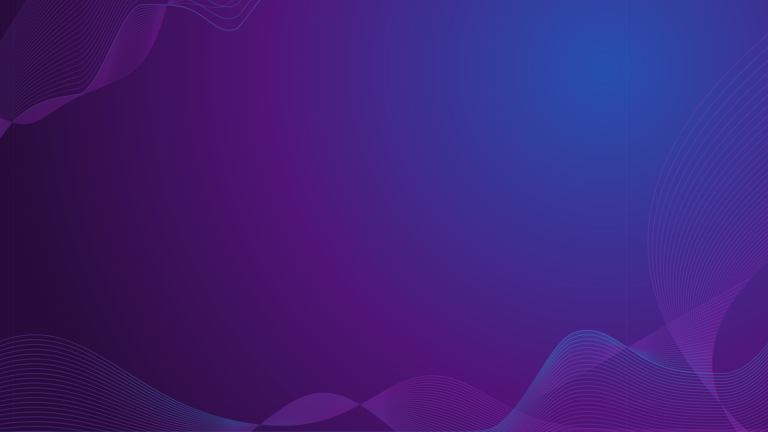
Give the GLSL for this background, as a Shadertoy shader.

```glsl
// Violet to blue radial glow framed by ribbons of fine wavy lines in three corners.

const vec2 GLOW_CENTER = vec2(1.40, 0.843);
const float MID_RADIUS = 0.78;
const float DARK_RADIUS = 1.40;
const vec3 BLUE = vec3(0.15, 0.31, 0.69);
const vec3 PURPLE = vec3(0.315, 0.08, 0.47);
const vec3 DARK = vec3(0.155, 0.045, 0.23);

const vec3 CYAN_LINE = vec3(0.22, 0.52, 0.82);
const vec3 VIOLET_LINE = vec3(0.50, 0.22, 0.72);
const vec3 MAGENTA_LINE = vec3(0.58, 0.16, 0.70);
const float LINE_WIDTH = 0.0021;

float bump(float x, float center, float width) {
    float d = (x - center) / width;
    return exp(-d * d);
}

// Coverage (x) and position across (y) of lines blended between two curves.
// toStart and toEnd are signed offsets from the first and the last curve.
vec2 ribbon(float toStart, float toEnd, float count) {
    float gap = toStart - toEnd;
    gap = gap < 0.0 ? min(gap, -1e-4) : max(gap, 1e-4);
    float n = toStart / gap * count;
    float rate = max(length(vec2(dFdx(n), dFdy(n))), 1e-4);
    float width = LINE_WIDTH * iResolution.y;
    float dist = abs(fract(n - 0.5) - 0.5) / rate;
    float line = min(width, 1.0)
        * (1.0 - smoothstep(max(0.5 * width - 0.6, 0.0), 0.5 * width + 0.7, dist));
    float cover = mix(line, min(width * rate, 1.0), smoothstep(0.35, 0.8, rate));
    float inside = clamp((n + 0.5) / rate + 0.5, 0.0, 1.0)
        * clamp((count + 0.5 - n) / rate + 0.5, 0.0, 1.0);
    return vec2(cover * inside, clamp(n / count, 0.0, 1.0));
}

vec3 addRibbon(vec3 base, vec2 r, vec3 startColor, vec3 endColor, float alpha) {
    return mix(base, mix(startColor, endColor, smoothstep(0.0, 0.6, r.y)), r.x * alpha);
}

vec3 background(vec2 p) {
    float r = distance(p, GLOW_CENTER);
    vec3 inner = mix(BLUE, PURPLE, clamp(r / MID_RADIUS, 0.0, 1.0));
    return mix(inner, DARK, clamp((r - MID_RADIUS) / (DARK_RADIUS - MID_RADIUS), 0.0, 1.0));
}

// Wave edges as heights over x.
float lowerLeftCrest(float x) {
    return 0.005 + 0.22 * bump(x, 0.08, 0.30) + 0.125 * bump(x, 1.0, 0.19);
}

float lowerLeftFold(float x) {
    return 0.2 * bump(x, 0.75, 0.22) - 0.11;
}

float lowerRightCrest(float x) {
    float rise = max(x - 1.67, 0.0);
    return 0.135 * smoothstep(1.12, 1.33, x) + 0.1 * bump(x, 1.36, 0.13) + 6.0 * rise * rise;
}

float upperLeftCrest(float x) {
    return 0.68 + 0.11 * (1.0 - exp(-x / 0.07)) + 0.2 * smoothstep(0.18, 0.33, x)
        - 0.06 * bump(x, 0.53, 0.07) + 0.6 * max(x - 0.55, 0.0);
}

float upperLeftFold(float x) {
    float lift = max(x - 0.28, 0.0);
    return 0.75 + 0.9 * x * x - 0.04 * bump(x, 0.06, 0.08) + 85.0 * lift * lift * lift;
}

void mainImage(out vec4 fragColor, in vec2 fragCoord) {
    vec2 p = fragCoord / iResolution.y;
    p.x += 0.5 * (16.0 / 9.0 - iResolution.x / iResolution.y);
    vec3 color = background(p);

    // Lower left waves
    vec2 r = ribbon(p.y - lowerLeftCrest(p.x), p.y - lowerLeftFold(p.x), 30.0);
    vec3 crestColor = mix(CYAN_LINE, MAGENTA_LINE, smoothstep(0.5, 0.8, p.x));
    crestColor = mix(VIOLET_LINE, crestColor, smoothstep(0.1, 0.45, p.x));
    color = addRibbon(color, r, crestColor, VIOLET_LINE, 0.36);

    // Tall ribbon along the right side, with edges as x over height
    float outerX = 1.50 + 1.2 * (p.y - 0.44) * (p.y - 0.44);
    float innerX = 1.648 + 2.3 * (p.y - 0.16) * (p.y - 0.16);
    r = ribbon(p.x - innerX, p.x - outerX, 32.0);
    color = addRibbon(color, r, MAGENTA_LINE, VIOLET_LINE, 0.38);

    // Lower right hill and the fan above its slope
    float hill = p.y - lowerRightCrest(p.x);
    r = ribbon(hill, p.y + 0.1, 34.0);
    color = addRibbon(color, r, CYAN_LINE, VIOLET_LINE, 0.36);
    r = ribbon(hill, p.y - 0.2 - 0.56 * (p.x - 1.46), 22.0);
    r.x *= smoothstep(1.2, 1.3, p.x) * (1.0 - smoothstep(-0.004, 0.004, p.x - innerX));
    color = addRibbon(color, r, CYAN_LINE, VIOLET_LINE, 0.32);

    // Upper left folds
    float crest = p.y - upperLeftCrest(p.x);
    r = ribbon(crest, p.y - upperLeftFold(p.x), 22.0);
    color = addRibbon(color, r, VIOLET_LINE, MAGENTA_LINE, 0.28);
    r = ribbon(crest, p.y - 0.9 - 1.6 * p.x, 30.0);
    crestColor = mix(VIOLET_LINE, CYAN_LINE, smoothstep(0.25, 0.4, p.x));
    color = addRibbon(color, r, crestColor, VIOLET_LINE, 0.24);

    fragColor = vec4(color, 1.0);
}
```
